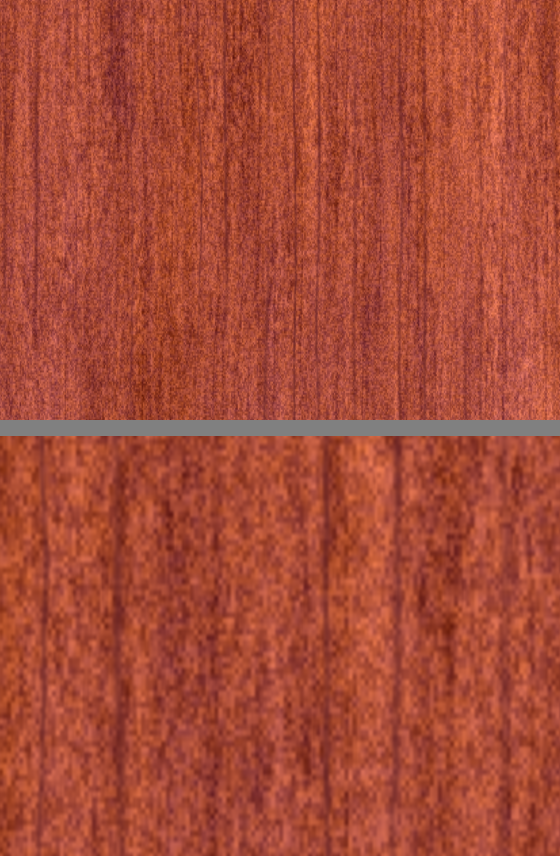
Top, the full canvas; bottom, a detail of the centre.
Write a Shadertoy shader that draws this texture.

```glsl
// Reddish cherry wood with upright grain, short pores and thin dark growth lines.

// Colours: the average wood, its change with tone, and its change with hue
const vec3 WOOD_MEAN  = vec3(0.672, 0.300, 0.219);
const vec3 TONE_SHIFT = vec3(0.082, 0.058, 0.038);
const vec3 HUE_SHIFT  = vec3(-0.010, 0.002, 0.058);
const vec3 LINE_COLOR = vec3(0.38, 0.125, 0.145);

// Noise cells per canvas height, across and along the grain
const vec2 BAND_FREQ   = vec2(7.0, 0.7);
const vec2 STREAK_FREQ = vec2(34.0, 1.3);
const vec2 FIBRE_FREQ  = vec2(120.0, 4.0);
const vec2 THREAD_FREQ = vec2(48.0, 2.2);
const vec2 FLECK_FREQ  = vec2(175.0, 58.0);
const vec2 GRIT_FREQ   = vec2(310.0, 225.0);

// Share of each layer in the tone
const float BAND_AMOUNT   = 0.64;
const float STREAK_AMOUNT = 0.58;
const float FIBRE_AMOUNT  = 0.60;
const float THREAD_AMOUNT = 0.85;
const float FLECK_AMOUNT  = 0.95;
const float GRIT_AMOUNT   = 1.35;
const float PORE_AMOUNT   = 0.65;
const float SIDE_LIGHT    = 0.30;

// Growth lines
const float LINE_SPACING = 0.075;
const float LINE_WIDTH   = 0.0034;
const float LINE_OPACITY = 0.85;
const float GRAIN_WOBBLE = 0.006;

// Integer hash of a lattice cell, 0 to 1
float hash(ivec2 cell, int seed) {
    uint h = uint(cell.x) * 1597334677u ^ uint(cell.y) * 3812015801u;
    h ^= uint(seed) * 2654435769u;
    h = (h ^ (h >> 16)) * 2246822519u;
    h = (h ^ (h >> 13)) * 3266489917u;
    return float((h ^ (h >> 16)) >> 8) / 16777216.0;
}

// Smooth value noise, -1 to 1
float noise(vec2 p, int seed) {
    ivec2 cell = ivec2(floor(p));
    vec2 f = fract(p);
    f = f * f * (3.0 - 2.0 * f);
    float low  = mix(hash(cell, seed), hash(cell + ivec2(1, 0), seed), f.x);
    float high = mix(hash(cell + ivec2(0, 1), seed), hash(cell + ivec2(1, 1), seed), f.x);
    return 2.0 * mix(low, high, f.y) - 1.0;
}

// Coverage of thin, broken dark lines, one jittered line per column
float growthLines(vec2 p) {
    int column = int(floor(p.x / LINE_SPACING));
    float cover = 0.0;
    for (int i = -1; i <= 1; i++) {
        int id = column + i;
        float center = (float(id) + 0.1 + 0.8 * hash(ivec2(id, 0), 21)) * LINE_SPACING;
        center += 0.005 * noise(vec2(float(id), p.y * 3.5), 22);
        center += 0.0012 * noise(vec2(float(id), p.y * 30.0), 27);
        float width = LINE_WIDTH * mix(0.7, 1.3, hash(ivec2(id, 1), 23));
        float d = (p.x - center) / width;
        float fade = smoothstep(-0.8, 0.2, noise(vec2(float(id) * 3.0, p.y * 1.8), 24));
        float broken = 0.8 + 0.2 * noise(vec2(float(id) * 3.0, p.y * 45.0), 25);
        float strength = mix(0.4, 1.0, hash(ivec2(id, 2), 26));
        cover = max(cover, exp(-d * d) * fade * broken * strength);
    }
    return cover;
}

void mainImage(out vec4 fragColor, in vec2 fragCoord) {
    vec2 p = fragCoord / iResolution.y;
    float side = fragCoord.x / iResolution.x;

    // Slightly wavering grain
    vec2 q = p;
    q.x += GRAIN_WOBBLE * noise(p * vec2(4.0, 2.2), 1);

    // Tone from broad bands down to fine grit
    float fleckZone = 0.85 + 0.55 * noise(q * vec2(12.0, 3.0), 2);
    float tone = BAND_AMOUNT * noise(q * BAND_FREQ, 3)
               + STREAK_AMOUNT * noise(q * STREAK_FREQ, 4)
               + FIBRE_AMOUNT * noise(q * FIBRE_FREQ, 5)
               + FLECK_AMOUNT * fleckZone * noise(q * FLECK_FREQ, 6)
               + GRIT_AMOUNT * noise(p * GRIT_FREQ, 7)
               + SIDE_LIGHT * (smoothstep(0.35, 0.9, side) - 0.4);

    // Long fine threads where a stretched noise crosses zero
    float thread = 1.0 - smoothstep(0.0, 0.28, abs(noise(q * THREAD_FREQ, 12)));
    tone -= THREAD_AMOUNT * (thread - 0.17);

    // Short dark pores
    float pore = smoothstep(0.3, 0.85, noise(q * vec2(130.0, 24.0), 8));
    tone -= PORE_AMOUNT * fleckZone * (pore - 0.12);

    // Orange to rosy hue
    float hue = 0.50 * noise(q * vec2(9.0, 1.2), 9)
              + 0.40 * noise(q * vec2(45.0, 5.0), 10)
              + 0.65 * noise(p * vec2(150.0, 125.0), 11);

    vec3 color = WOOD_MEAN + TONE_SHIFT * tone + HUE_SHIFT * hue;
    color = mix(color, LINE_COLOR, LINE_OPACITY * growthLines(q));
    fragColor = vec4(clamp(color, 0.0, 1.0), 1.0);
}
```
